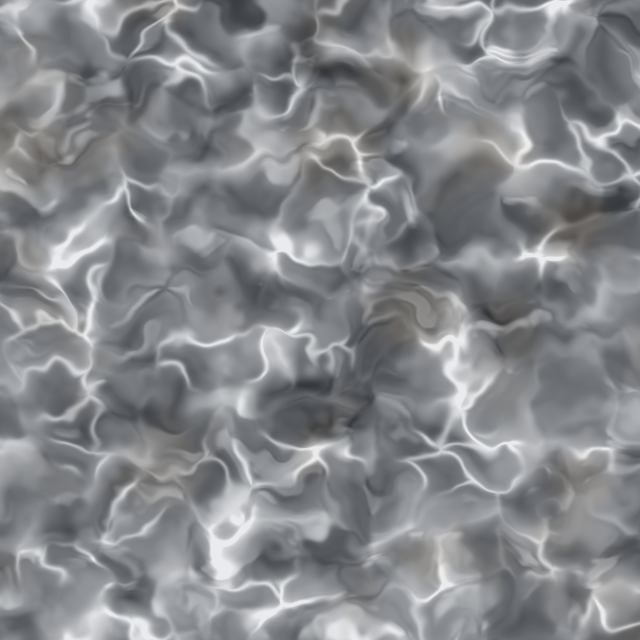
Reproduce this texture procedurally as a three.js fragment shader.

```glsl
varying vec2 vUv;

#define CELLS 13.0
#define WARP 1.0
#define RIM_WIDTH 0.15
#define RIM_LIGHT 0.29
#define CREASE_DARK 0.11
#define PIT_DEPTH 0.23
#define FACET_CONTRAST 0.24
#define FOLD_CONTRAST 0.36
#define BAND_CONTRAST 0.24
#define GLINT_LIGHT 0.17
#define BASE_TONE 0.49

float hash(vec2 p) {
  vec3 q = fract(vec3(p.xyx) * 0.1031);
  q += dot(q, q.yzx + 33.33);
  return fract((q.x + q.y) * q.z);
}

vec2 hash2(vec2 p) {
  return vec2(hash(p + 17.0), hash(p + 71.0));
}

float noise(vec2 p) {
  vec2 i = floor(p);
  vec2 f = fract(p);
  f = f * f * (3.0 - 2.0 * f);
  return mix(mix(hash(i), hash(i + vec2(1.0, 0.0)), f.x),
             mix(hash(i + vec2(0.0, 1.0)), hash(i + 1.0), f.x), f.y);
}

float fbm(vec2 p) {
  float sum = 0.0;
  float amp = 0.5;
  for (int i = 0; i < 3; i++) {
    sum += amp * noise(p);
    p = mat2(1.6, 1.2, -1.2, 1.6) * p + 9.7;
    amp *= 0.5;
  }
  return sum / 0.875;
}

// x: distance to nearest centre, y: gap to the second, z: blended facet tilt
vec3 dents(vec2 p) {
  vec2 cell = floor(p);
  float near = 8.0;
  float second = 8.0;
  float tilt = 0.0;
  float total = 0.0;
  for (int y = -1; y <= 1; y++) {
    for (int x = -1; x <= 1; x++) {
      vec2 id = cell + vec2(float(x), float(y));
      vec2 offset = p - id - hash2(id);
      float d = length(offset);
      second = min(second, max(near, d));
      near = min(near, d);
      float weight = exp(-9.0 * d * d);
      tilt += weight * dot(offset, hash2(id + 40.0) * 2.0 - 1.0);
      total += weight;
    }
  }
  return vec3(near, second - near, tilt / max(total, 0.0001));
}

void main() {
  // Crumple the cell grid
  vec2 p = vUv * CELLS + 30.0;
  vec2 warp = vec2(fbm(p * 0.9 + 5.0), fbm(p * 0.9 + 60.0)) - 0.5;
  vec2 q = p + warp * WARP * 1.6;
  vec3 dent = dents(q * vec2(0.92, 1.08));

  // Broad diagonal bands and smaller folds
  vec2 diagonal = vec2(p.x + p.y, p.y - p.x + 40.0) * vec2(0.16, 0.36);
  float tone = BASE_TONE;
  tone += BAND_CONTRAST * (fbm(diagonal) - 0.5);
  tone += FOLD_CONTRAST * (fbm(q * vec2(0.95, 1.3) + 13.0) - 0.5);

  // Shaded pits and facets
  tone += PIT_DEPTH * (dent.x - 0.42) + FACET_CONTRAST * dent.z;

  // Broken bright rims and dark creases
  float rim = exp(-pow(dent.y / RIM_WIDTH, 2.0));
  float lit = smoothstep(0.42, 0.78, noise(p * 0.95 + 81.0));
  float shade = smoothstep(0.5, 0.85, noise(p * 0.8 + 123.0));
  tone += rim * (RIM_LIGHT * lit - CREASE_DARK * shade * (1.0 - lit));

  // Small soft glints
  float glint = smoothstep(0.6, 0.82, fbm(q * vec2(1.2, 1.9) + 150.0));
  tone += GLINT_LIGHT * glint;

  // Cool steel with faint warm patches, neutral in the lights
  tone = clamp(tone, 0.2, 0.92);
  float warmth = smoothstep(0.5, 0.85, fbm(p * 0.6 + 200.0));
  vec3 cool = vec3(-0.014, 0.0, 0.021);
  vec3 warm = vec3(0.012, 0.0, -0.012);
  vec3 tint = mix(cool, warm, warmth) * (1.2 - 0.7 * tone);
  gl_FragColor = vec4(vec3(tone) + tint, 1.0);
}
```
